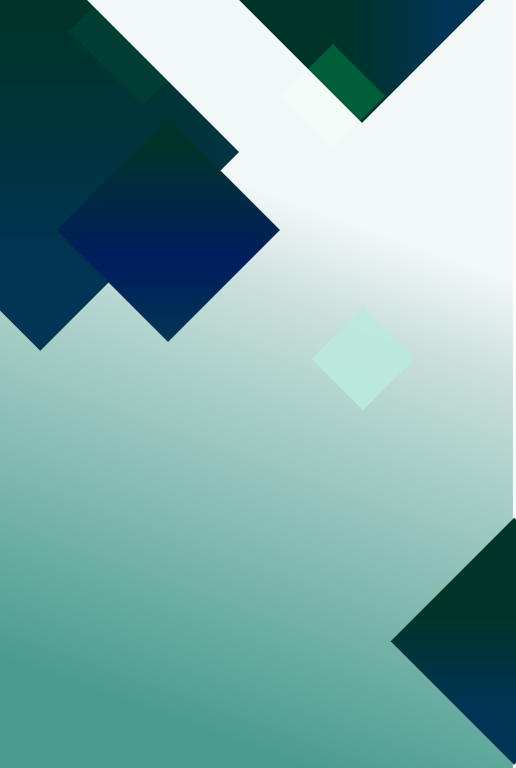
Write a Shadertoy shader that draws this background.

```glsl
const vec3 WHITE = vec3(0.95, 0.97, 0.97);
const vec3 MIST = vec3(0.80, 0.88, 0.87);
const vec3 SAGE = vec3(0.64, 0.80, 0.77);
const vec3 TEAL = vec3(0.29, 0.61, 0.56);
const vec3 FOREST = vec3(0.0, 0.205, 0.16);
const vec3 OCEAN = vec3(0.0, 0.205, 0.335);
const vec3 NAVY = vec3(0.0, 0.12, 0.36);
const vec3 MINT = vec3(0.73, 0.915, 0.86);
const vec3 EMERALD = vec3(0.0, 0.37, 0.23);
const vec3 PINE = vec3(0.0, 0.245, 0.205);

// Linear blend factor, clamped, between two positions
float ramp(float from, float to, float x) {
    return clamp((x - from) / (to - from), 0.0, 1.0);
}

// Signed distance to a box turned by 45 degrees
float tiltedBox(vec2 p, vec2 center, vec2 halfSize) {
    vec2 d = p - center;
    vec2 q = abs(vec2(d.x + d.y, d.y - d.x) * 0.70711) - halfSize;
    return length(max(q, 0.0)) + min(max(q.x, q.y), 0.0);
}

// Signed distance to a square standing on its corner
float diamond(vec2 p, vec2 center, float radius) {
    return tiltedBox(p, center, vec2(radius * 0.70711));
}

float coverage(float dist, float pixel) {
    return clamp(0.5 - dist / pixel, 0.0, 1.0);
}

// Slanted fade from white down to teal
vec3 backdrop(vec2 p) {
    float depth = 1.0 - p.y - 0.36 * p.x;
    vec3 color = mix(WHITE, MIST, ramp(0.125, 0.25, depth));
    color = mix(color, SAGE, ramp(0.25, 0.43, depth));
    return mix(color, TEAL, ramp(0.43, 0.86, depth));
}

void mainImage(out vec4 fragColor, in vec2 fragCoord) {
    float pixel = 1.0 / iResolution.y;
    vec2 p = fragCoord * pixel;
    float aspect = iResolution.x * pixel;
    vec3 color = backdrop(p);

    // Pale right margin
    color = mix(color, vec3(0.99), coverage(aspect - 0.004 - p.x, pixel));

    // Broad panel at the upper left with a faint inset
    float panel = tiltedBox(p, vec2(-0.101, 0.9555), vec2(0.183, 0.4));
    vec3 panelColor = mix(FOREST, OCEAN, ramp(0.98, 0.64, p.y));
    float inset = tiltedBox(p, vec2(0.1536, 0.927), vec2(0.0226, 0.0677));
    panelColor = mix(panelColor, PINE, 0.85 * coverage(inset, pixel));
    color = mix(color, panelColor, coverage(panel, pixel));

    // Diamond in front of the panel
    float front = diamond(p, vec2(0.2188, 0.7005), 0.1457);
    vec3 frontColor = mix(FOREST, NAVY, ramp(0.815, 0.672, p.y));
    frontColor = mix(frontColor, OCEAN, ramp(0.655, 0.56, p.y));
    color = mix(color, frontColor, coverage(front, pixel));

    // Top wedge, tinted where the small glass diamond crosses it
    float glass = coverage(diamond(p, vec2(0.4336, 0.875), 0.0677), pixel);
    color = mix(color, vec3(0.955, 0.98, 0.97), glass);
    float wedge = diamond(p, vec2(0.4714, 1.0), 0.16);
    vec3 wedgeColor = mix(FOREST, OCEAN, ramp(0.45, 0.58, p.x));
    wedgeColor = mix(wedgeColor, EMERALD, glass);
    color = mix(color, wedgeColor, coverage(wedge, pixel));

    // Mint diamond
    float mint = diamond(p, vec2(0.4727, 0.5326), 0.067);
    color = mix(color, MINT, 0.92 * coverage(mint, pixel));

    // Lower right wedge
    float corner = diamond(p, vec2(0.6695, 0.165), 0.1608);
    vec3 cornerColor = mix(FOREST, OCEAN, ramp(0.2, 0.075, p.y));
    color = mix(color, cornerColor, coverage(corner, pixel));

    fragColor = vec4(color, 1.0);
}
```
